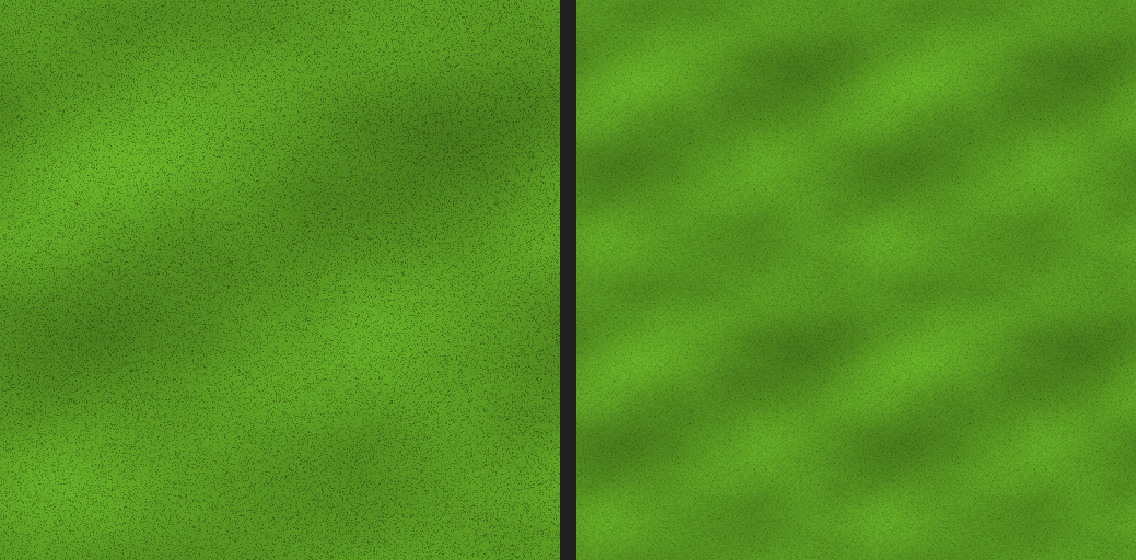
Left: one tile. Right: repeated 2 by 2.
This texture is drawn by a Shadertoy shader. Its source:

```glsl
#define TURF_TINT vec3(0.587, 1.0, 0.22)
#define BASE_LEVEL 0.61
#define BAND_DEPTH 0.048
#define CLOUD_DEPTH 0.12
#define CLOUD_CELLS vec2(2.0, 3.0)
#define GRAIN_CELLS 512.0
#define SPECK_DEPTH 0.38
#define SPECK_RARITY 5.0
#define TAU 6.2831853

// Integer hash of a lattice cell, 0 to 1
float hash(vec2 cell, uint seed) {
    uvec2 q = uvec2(cell);
    uint h = q.x * 1597u + q.y * 51749u + seed * 7919u;
    h = (h ^ (h >> 16u)) * 73244475u;
    h = (h ^ (h >> 15u)) * 73244475u;
    h ^= h >> 16u;
    return float(h & 65535u) / 65535.0;
}

// Slope contribution of one lattice corner
float corner(vec2 cell, vec2 offset, vec2 period, uint seed) {
    float angle = TAU * hash(mod(cell, period), seed);
    return dot(vec2(cos(angle), sin(angle)), offset);
}

// Gradient noise that wraps after a whole number of cells
float gradientNoise(vec2 p, vec2 period, uint seed) {
    vec2 cell = floor(p);
    vec2 f = fract(p);
    vec2 blend = f * f * f * (f * (f * 6.0 - 15.0) + 10.0);
    vec2 right = vec2(1.0, 0.0);
    vec2 up = vec2(0.0, 1.0);
    float low = mix(corner(cell, f, period, seed),
                    corner(cell + right, f - right, period, seed), blend.x);
    float high = mix(corner(cell + up, f - up, period, seed),
                     corner(cell + 1.0, f - 1.0, period, seed), blend.x);
    return mix(low, high, blend.y);
}

// Broad slanted light bands broken up by soft clouds
float softLight(vec2 uv) {
    float light = BAND_DEPTH * cos(TAU * (uv.x - 2.0 * uv.y + 0.2));
    float depth = CLOUD_DEPTH;
    vec2 period = CLOUD_CELLS;
    for (uint octave = 0u; octave < 3u; octave++) {
        light += depth * gradientNoise(uv * period, period, 3u + octave);
        period *= 2.0;
        depth *= 0.4;
    }
    return light;
}

// Fine grain: mostly even, with scattered dark specks
float grainShade(vec2 uv) {
    float grain = hash(mod(floor(uv * GRAIN_CELLS), GRAIN_CELLS), 11u);
    return 1.0 - SPECK_DEPTH * pow(grain, SPECK_RARITY);
}

void mainImage(out vec4 fragColor, in vec2 fragCoord) {
    vec2 uv = fragCoord / iResolution.xy;
    float level = (BASE_LEVEL + softLight(uv)) * grainShade(uv);
    fragColor = vec4(TURF_TINT * level, 1.0);
}
```
